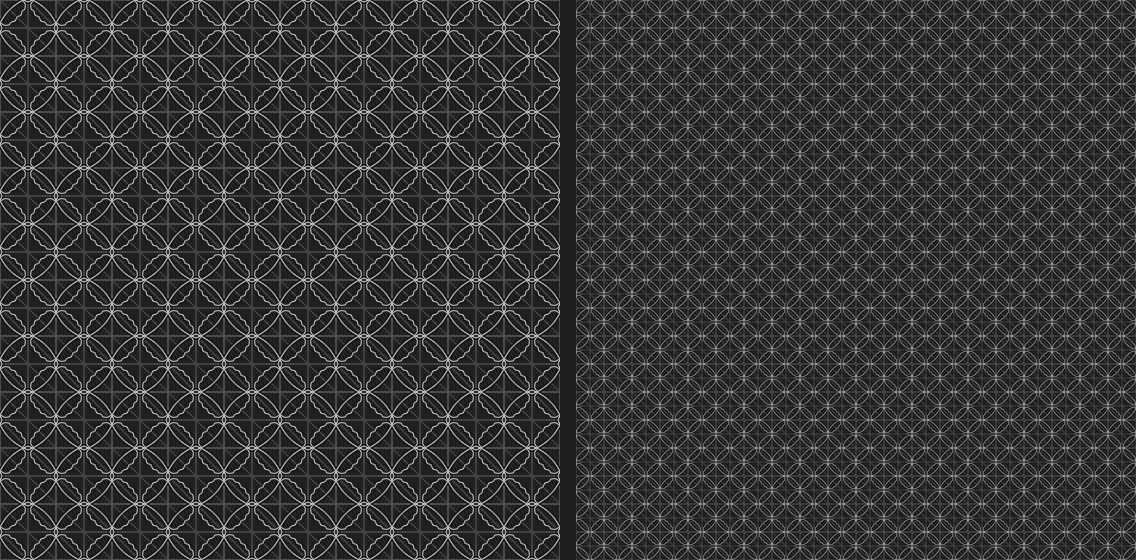
Left, the tile; right, the same tile 2 across and 2 down.
This pattern is drawn by a three.js fragment shader. Its source:

```glsl
// Dark square lattice with fine diagonals, overlaid by petals of one smooth and one rippled arc.
#define REPEATS 10.0
#define ARC_SHIFT 0.3
#define ARC_RADIUS 0.886
#define RIPPLE 0.012
#define RIPPLE_COUNT 20.0
#define GRID_HALF 0.013
#define LINE_HALF 0.0095
#define GROUND vec3(0.125)
#define HALO vec3(0.08)
#define GRID_GRAY vec3(0.38)
#define LINE_WHITE vec3(0.82)

varying vec2 vUv;

// Coverage of a stroke at distance d, smoothed over one pixel
float stroke(float d, float halfWidth, float pixel) {
  return clamp((halfWidth - d) / pixel + 0.5, 0.0, 1.0);
}

// Distance to the nearest whole number
float wholeLine(float x) {
  return abs(fract(x + 0.5) - 0.5);
}

// Shallow arc in one quadrant around the cell middle
float smoothArc(vec2 q) {
  return abs(length(q + ARC_SHIFT) - ARC_RADIUS);
}

// Ring radius: pinched at the axes, full beside them, rippled across the diagonal
float ringRadius(float angle) {
  float fold = 0.7854 - abs(angle - 0.7854);
  float shoulder = 0.05 * smoothstep(0.0, 0.22, fold);
  float hollow = 0.02 * smoothstep(0.3, 0.75, fold);
  float ripple = RIPPLE * smoothstep(0.15, 0.4, fold) * cos(RIPPLE_COUNT * angle);
  return 0.413 + shoulder - hollow + ripple;
}

// Distance to the ring around the cell corner, corrected for its slope
float rippledRing(vec2 e) {
  float angle = atan(e.y, max(e.x, 0.0001));
  float radius = ringRadius(angle);
  float slope = (ringRadius(angle + 0.01) - ringRadius(angle - 0.01)) / (0.02 * radius);
  return abs(length(e) - radius) / sqrt(1.0 + slope * slope);
}

void main() {
  vec2 cell = vUv * REPEATS;
  float pixel = max(fwidth(cell.x), 0.0001);
  vec2 q = abs(fract(cell) - 0.5);

  // Cell borders, fainter middle lines and falling diagonals
  float border = min(wholeLine(cell.x), wholeLine(cell.y));
  float middle = min(q.x, q.y);
  float diagonal = wholeLine((cell.x + cell.y) * 2.0) * 0.35355;
  float grid = max(stroke(border, GRID_HALF, pixel),
               max(stroke(middle, GRID_HALF, pixel) * 0.75,
                   stroke(diagonal, GRID_HALF, pixel) * 0.55));

  // Smooth arcs reach past the cell edge and cross their neighbours
  float arc = min(smoothArc(q),
              min(smoothArc(vec2(1.0 - q.x, q.y)), smoothArc(vec2(q.x, 1.0 - q.y))));
  float petal = min(arc, rippledRing(0.5 - q));

  // Layers from back to front
  vec3 color = mix(GROUND, GRID_GRAY, grid);
  float halo = 1.0 - smoothstep(0.024, 0.042, petal);
  color = mix(color, HALO, halo * 0.9);
  color = mix(color, LINE_WHITE, stroke(petal, LINE_HALF, pixel));
  gl_FragColor = vec4(color, 1.0);
}
```
